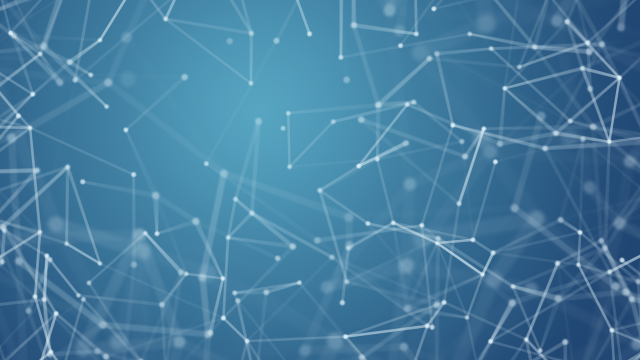
This background is drawn by a Shadertoy shader. Its source:

```glsl
// Glowing plexus of nodes and links over a radial blue gradient.
// Each layer is a rotated, jittered cell grid whose present nodes link to
// neighbours; defocus widens and dims nodes and links for depth of field.

const vec2 GLOW_CENTRE = vec2(0.72, 0.69);
const vec3 GLOW_BLUE = vec3(0.345, 0.655, 0.765);
const vec3 MID_BLUE = vec3(0.205, 0.425, 0.575);
const vec3 DEEP_BLUE = vec3(0.125, 0.275, 0.45);
const vec3 LINK_WHITE = vec3(0.87, 0.94, 0.97);
const int LAYERS = 7;

vec3 hash3(vec2 p, float seed) {
    vec3 q = fract(p.xyx * vec3(0.1031, 0.1030, 0.0973) + seed * 0.137);
    q += dot(q, q.yxz + 33.33);
    return fract((q.xxy + q.yzz) * q.zyx);
}

mat2 rotation(float angle) {
    float c = cos(angle), s = sin(angle);
    return mat2(c, s, -s, c);
}

// Node of a cell: xy is its position, z its defocus.
vec3 nodeAt(vec2 cell, float seed, float defocus) {
    vec3 h = hash3(cell, seed);
    return vec3(cell + 0.08 + 0.84 * h.xy, defocus + 0.3 * h.z * h.z * h.z);
}

// Nodes are sparser around the glow.
bool isPresent(vec2 cell, vec2 glow, float size, float seed) {
    float away = length(cell + 0.5 - glow) * size;
    float density = 0.42 + 0.42 * smoothstep(0.1, 0.7, away);
    return hash3(cell, seed + 41.0).x < density;
}

// Soft disc or stroke profile; a pixel floor keeps thin strokes smooth.
float softShape(float dist, float radius) {
    float r = max(radius, 1.1 / iResolution.y);
    return 1.0 - smoothstep(0.35 * r, 1.15 * r, dist);
}

float nodeAlpha(vec2 p, vec3 node, float size, float brightness) {
    float dist = length(p - node.xy) * size;
    return brightness * softShape(dist, 0.0085 + 0.022 * node.z) / (1.0 + 6.0 * node.z);
}

float linkAlpha(vec2 p, vec3 a, vec3 b, float size, float strength) {
    vec2 span = b.xy - a.xy, offset = p - a.xy;
    float along = clamp(dot(offset, span) / dot(span, span), 0.0, 1.0);
    float blur = mix(a.z, b.z, along);
    float dist = length(offset - span * along) * size;
    float reach = 1.0 - smoothstep(0.9, 2.0, length(span));
    return strength * reach * softShape(dist, 0.0046 + 0.021 * blur) / (1.0 + 6.0 * blur);
}

float screenBlend(float a, float b) {
    return 1.0 - (1.0 - a) * (1.0 - b);
}

// Coverage of one layer; p and glow are in cell units.
float networkLayer(vec2 p, vec2 glow, float size, float seed, float defocus) {
    float cover = 0.0;
    vec2 home = floor(p);
    for (int y = -1; y <= 1; y++)
    for (int x = -1; x <= 1; x++) {
        vec2 cell = home + vec2(x, y);
        if (!isPresent(cell, glow, size, seed)) continue;
        vec3 a = nodeAt(cell, seed, defocus);
        float brightness = 0.5 + 0.4 * hash3(cell, seed + 17.0).y;
        cover = screenBlend(cover, nodeAlpha(p, a, size, brightness));

        // Links run east, north-west, north and north-east.
        for (int k = 0; k < 4; k++) {
            vec2 stepTo = k == 0 ? vec2(1.0, 0.0) : vec2(float(k) - 2.0, 1.0);
            vec3 h = hash3(cell, seed + 61.0 + 7.0 * float(k));
            if (h.x > 0.6 || !isPresent(cell + stepTo, glow, size, seed)) continue;
            vec3 b = nodeAt(cell + stepTo, seed, defocus);
            float strength = mix(0.2, 0.72, h.y * h.y);
            cover = screenBlend(cover, linkAlpha(p, a, b, size, strength));
        }
    }
    return cover;
}

vec3 backdrop(vec2 p) {
    float d = length(p - GLOW_CENTRE);
    vec3 colour = mix(GLOW_BLUE, MID_BLUE, smoothstep(-0.1, 0.76, d));
    return mix(colour, DEEP_BLUE, smoothstep(0.55, 1.15, d));
}

void mainImage(out vec4 fragColor, in vec2 fragCoord) {
    vec2 p = fragCoord / iResolution.y;
    vec3 colour = backdrop(p);

    // Far, blurred layers first; the last four are in focus.
    for (int i = LAYERS - 1; i >= 0; i--) {
        float layer = float(i);
        float size = 0.15 + 0.03 * layer;
        float defocus = max(0.0, (layer - 3.0) / 3.0);
        mat2 turn = rotation(0.6 + 1.3 * layer) / size;
        vec2 shift = vec2(13.7, 9.3) * (layer + 1.0);
        float cover = networkLayer(turn * p + shift, turn * GLOW_CENTRE + shift,
                                   size, 3.0 + 5.0 * layer, defocus);
        colour = mix(colour, LINK_WHITE, cover);
    }
    fragColor = vec4(colour, 1.0);
}
```
